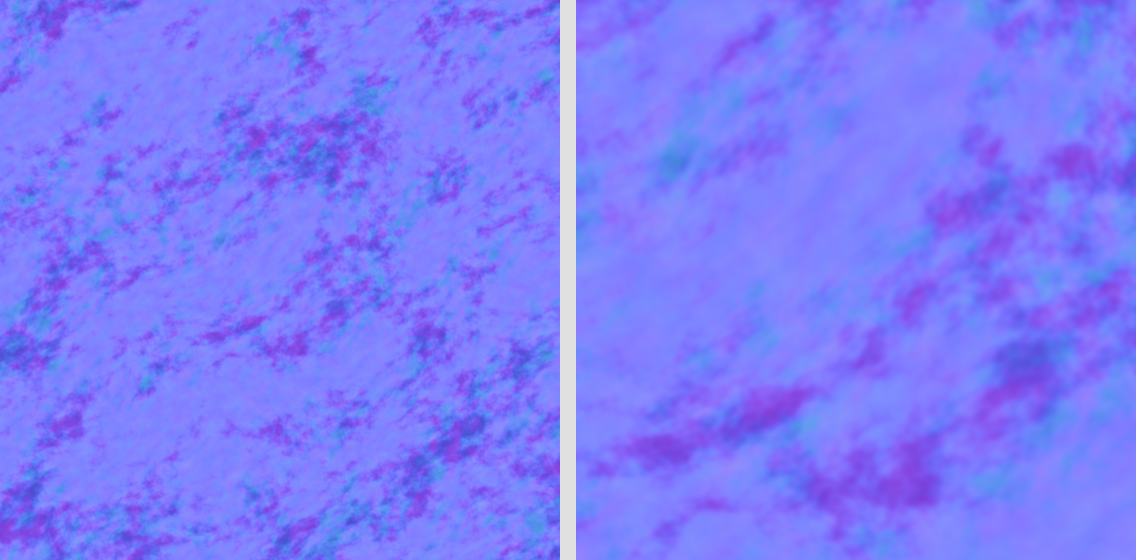
Left: the whole. Right: its middle third, enlarged.
A Shadertoy shader for this texture map:

```glsl
// Tangent-space normal map of rough rock with broken ledges in diagonal streaks.

const float BAND_ANGLE  = 0.75;             // direction of the broad streaks, radians
const float LEFT_ANGLE  = 0.92;             // run of the faces that look left
const float DOWN_ANGLE  = 0.50;             // run of the faces that look down
const vec2  LEFT_FACING = vec2(-1.0, 0.22);
const vec2  DOWN_FACING = vec2(-0.06, -1.0);
const vec2  BAND_FREQ   = vec2(2.7, 7.5);   // cells along and across a streak
const vec2  CLUMP_FREQ  = vec2(10.0, 17.0);
const vec2  GRAIN_FREQ  = vec2(31.0, 50.0);
const vec2  OCTAVE_STEP = vec2(2.25, 1.85); // finer layers are less stretched
const float WARP        = 0.03;             // bending of the streaks
const float LEFT_TILT   = 0.34;             // steepest slope of each kind of face
const float DOWN_TILT   = 0.44;
const vec2  LEFT_RANGE  = vec2(-0.1, 2.4);  // roughness where faces begin and peak
const vec2  DOWN_RANGE  = vec2(-0.3, 2.3);
const float LEFT_LEAN   = 0.012;            // opposite lean of the flats
const float DOWN_LEAN   = 0.032;
const float GRAIN_TILT  = 0.045;
const float BLUE_LOSS   = 0.6;              // darkening of blue with slope

// Pseudo-random unit vector for a lattice cell
vec2 cellGradient(vec2 cell) {
    vec3 h = fract(cell.xyx * vec3(0.1031, 0.1030, 0.0973));
    h += dot(h, h.yzx + 33.33);
    float angle = 6.2832 * fract((h.x + h.y) * h.z);
    return vec2(cos(angle), sin(angle));
}

float gradientNoise(vec2 p) {
    vec2 i = floor(p), f = p - i;
    vec2 w = f * f * f * (f * (f * 6.0 - 15.0) + 10.0);
    vec2 e = vec2(1.0, 0.0);
    float a = dot(cellGradient(i), f);
    float b = dot(cellGradient(i + e.xy), f - e.xy);
    float c = dot(cellGradient(i + e.yx), f - e.yx);
    float d = dot(cellGradient(i + e.xx), f - e.xx);
    return mix(mix(a, b, w.x), mix(c, d, w.x), w.y);
}

// Layered noise scaled to a spread of about one
float fbm(vec2 p) {
    float sum = 0.0, amplitude = 3.4;
    for (int k = 0; k < 3; k++) {
        sum += amplitude * gradientNoise(p);
        p = p * OCTAVE_STEP + vec2(17.3, 41.7);
        amplitude *= 0.58;
    }
    return sum;
}

// Coordinates along and across a direction
vec2 streakFrame(vec2 p, float angle) {
    vec2 along = vec2(cos(angle), sin(angle));
    return vec2(dot(p, along), dot(p, vec2(-along.y, along.x))) + 9.0;
}

// Slope of one family of faces: one-sided ledges over signed grain
float faceSlope(vec2 q, float bands, vec2 range, float steepest, float seed) {
    float clumps = fbm(q * CLUMP_FREQ + seed);
    float grain = fbm(q * GRAIN_FREQ + seed * 1.7);
    float roughness = 0.72 * bands + 0.62 * clumps + 0.38 * grain;
    float ledge = smoothstep(range.x, range.y, roughness);
    float grainAmount = mix(0.7, 1.2, smoothstep(-1.2, 1.2, bands + 0.5 * clumps));
    return steepest * ledge + GRAIN_TILT * grainAmount * grain;
}

void mainImage(out vec4 fragColor, in vec2 fragCoord) {
    vec2 uv = fragCoord / iResolution.y;
    uv += WARP * vec2(gradientNoise(uv * 4.0 + 60.0), gradientNoise(uv * 4.0 + 90.0));

    // Broad streaks shared by both families of faces
    float bands = fbm(streakFrame(uv, BAND_ANGLE) * BAND_FREQ);

    float left = faceSlope(streakFrame(uv, LEFT_ANGLE), bands, LEFT_RANGE, LEFT_TILT, 23.0);
    float down = faceSlope(streakFrame(uv, DOWN_ANGLE), bands, DOWN_RANGE, DOWN_TILT, 71.0);

    vec2 tilt = LEFT_FACING * (left - LEFT_LEAN) + DOWN_FACING * (down - DOWN_LEAN);
    tilt /= sqrt(1.0 + 0.5 * dot(tilt, tilt));

    // Encode the normal
    float blue = 1.0 - min(BLUE_LOSS * dot(tilt, tilt), 0.2);
    fragColor = vec4(0.5 + 0.5 * tilt, blue, 1.0);
}
```
